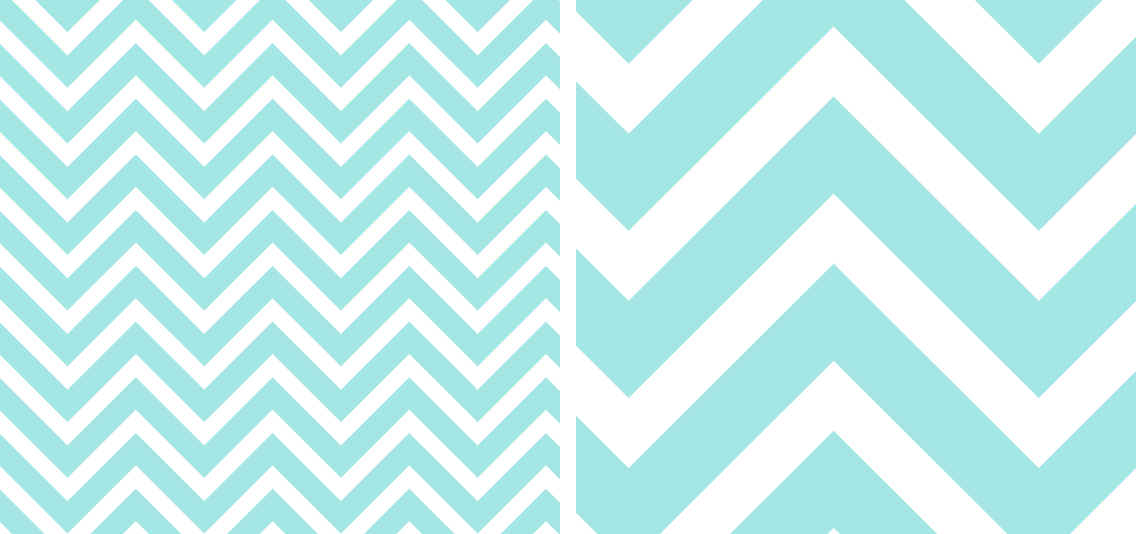
Left, the full canvas; right, a detail of the centre.
Give the GLSL for this pattern, as a Shadertoy shader.

```glsl
// Horizontal chevron stripes: white zigzag bands on a pale aqua ground.
// A triangle wave shifts each column vertically, then a repeated band
// distance is turned into smooth, pixel-wide edges.

const vec3 AQUA  = vec3(0.64, 0.90, 0.89);
const vec3 WHITE = vec3(1.0);

// All lengths are fractions of the canvas height.
const float ZIGZAG_PERIOD = 0.2560;
const float ZIGZAG_HEIGHT = 0.1276;
const float VALLEY_X      = 0.1264;
const float ROW_PERIOD    = 0.10433;
const float ROW_START     = 0.0615;
const float BAND_HEIGHT   = 0.0437;

// Triangle wave: 0 at whole multiples of the period, 1 halfway between.
float triangleWave(float x, float period) {
    return 1.0 - abs(2.0 * fract(x / period) - 1.0);
}

// Signed vertical distance to the nearest repeated band starting at y = 0.
float bandDistance(float y, float period, float height) {
    float fromCentre = period * (fract((y - 0.5 * height) / period + 0.5) - 0.5);
    return abs(fromCentre) - 0.5 * height;
}

// Coverage of a shape from its signed distance, one pixel wide.
float coverage(float dist, float pixel) {
    return clamp(0.5 - dist / pixel, 0.0, 1.0);
}

void mainImage(out vec4 fragColor, in vec2 fragCoord) {
    vec2 p = fragCoord / iResolution.y;
    float pixel = 1.0 / iResolution.y;

    // Bend the rows into chevrons
    float zigzag = ZIGZAG_HEIGHT * triangleWave(p.x - VALLEY_X, ZIGZAG_PERIOD);
    float row = p.y - ROW_START - zigzag;

    // Convert vertical distance to distance across the slanted edge
    float slope = 2.0 * ZIGZAG_HEIGHT / ZIGZAG_PERIOD;
    float dist = bandDistance(row, ROW_PERIOD, BAND_HEIGHT) / length(vec2(1.0, slope));

    fragColor = vec4(mix(AQUA, WHITE, coverage(dist, 1.2 * pixel)), 1.0);
}
```
